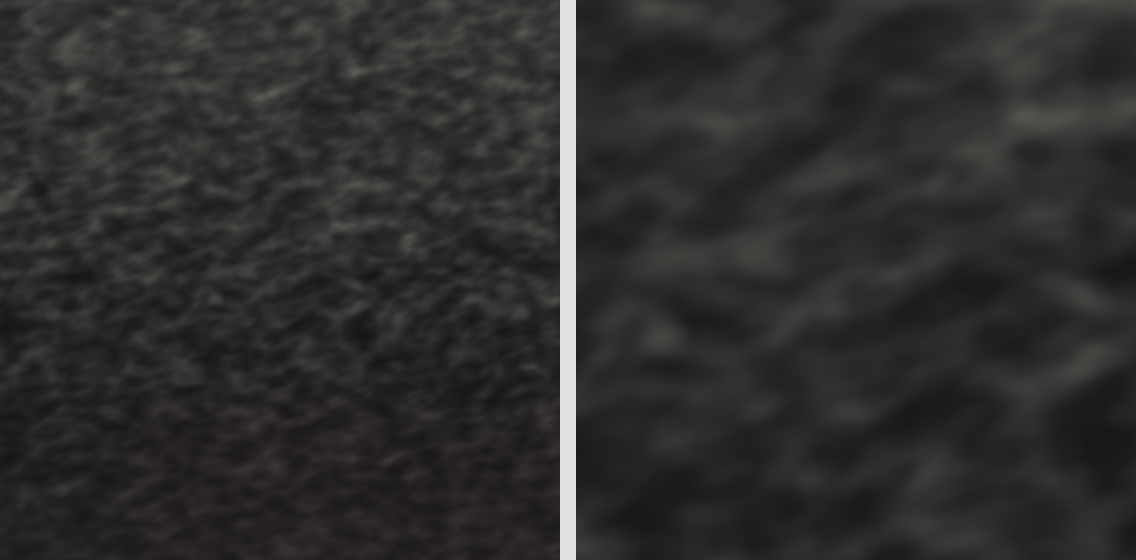
Left, the full canvas; right, a detail of the centre.
This texture is drawn by a Shadertoy shader. Its source:

```glsl
// Dark, softly blurred charcoal ground with slanted flecks, fading to warm shade below.

const vec3 NEUTRAL_TINT = vec3(1.010, 1.0, 0.965);
const vec3 WARM_TINT = vec3(1.075, 0.985, 0.975);
const float SHADE_LEVEL = 0.136;
const float LIT_LEVEL = 0.216;
const float FLOOR_LEVEL = 0.095;

// Unit gradient direction for a lattice cell.
vec2 cellGradient(vec2 cell) {
    vec3 h = fract(cell.xyx * vec3(0.1031, 0.1030, 0.0973));
    h += dot(h, h.yzx + 33.33);
    float angle = 6.28319 * fract((h.x + h.y) * h.z);
    return vec2(cos(angle), sin(angle));
}

// Smooth gradient noise, roughly -0.7 to 0.7.
float gradientNoise(vec2 p) {
    vec2 cell = floor(p);
    vec2 f = p - cell;
    vec2 w = f * f * f * (f * (f * 6.0 - 15.0) + 10.0);
    float a = dot(cellGradient(cell), f);
    float b = dot(cellGradient(cell + vec2(1, 0)), f - vec2(1, 0));
    float c = dot(cellGradient(cell + vec2(0, 1)), f - vec2(0, 1));
    float d = dot(cellGradient(cell + vec2(1, 1)), f - vec2(1, 1));
    return mix(mix(a, b, w.x), mix(c, d, w.x), w.y);
}

// Coordinates measured along and across a slanted direction.
vec2 slant(vec2 p, float angle) {
    float c = cos(angle), s = sin(angle);
    return vec2(c * p.x + s * p.y, c * p.y - s * p.x);
}

// Flecks: overlapping layers of stretched noise at different slants.
float fleckNoise(vec2 p) {
    vec2 warp = vec2(gradientNoise(p * 7.0 + 3.7), gradientNoise(p * 7.0 + 41.3));
    p += 0.012 * warp;
    float sum = 0.60 * gradientNoise(slant(p, 0.15) * vec2(9.0, 13.0) + 5.2);
    sum += 1.00 * gradientNoise(slant(p, 0.24) * vec2(18.0, 33.0) + 17.4);
    sum += 0.80 * gradientNoise(slant(p, 0.10) * vec2(29.0, 48.0) + 71.8);
    sum += 0.32 * gradientNoise(slant(p, 0.38) * vec2(46.0, 86.0) + 29.1);
    return sum;
}

// Soft dark crease between two points.
float crease(vec2 p, vec2 a, vec2 b, float width) {
    vec2 ab = b - a;
    float t = clamp(dot(p - a, ab) / dot(ab, ab), 0.0, 1.0);
    float d = length(p - a - t * ab) / width;
    return exp(-d * d);
}

void mainImage(out vec4 fragColor, in vec2 fragCoord) {
    vec2 uv = fragCoord / iResolution.y;

    // Broad light, brightest at the top.
    float height = smoothstep(0.08, 1.02, uv.y);
    float patches = gradientNoise(uv * vec2(3.5, 4.5) + 12.6);
    float level = mix(SHADE_LEVEL, LIT_LEVEL, height) + 0.022 * patches;

    // Flecks lose contrast in the lower shade.
    float flecks = fleckNoise(uv);
    float contrast = mix(0.052, 0.100, smoothstep(0.05, 0.5, uv.y));
    level += contrast * (flecks + 0.30 * flecks * flecks - 0.05);

    // Sparse pale glints.
    float glint = gradientNoise(slant(uv, 0.2) * vec2(17.0, 29.0) + 93.5);
    level += 0.55 * contrast * smoothstep(0.34, 0.62, glint);

    // Faint creases running down the ground.
    vec2 bent = uv + 0.012 * gradientNoise(uv * 12.0 + 8.1);
    level -= 0.032 * crease(bent, vec2(0.0, 0.83), vec2(0.14, 0.50), 0.016);
    level -= 0.024 * crease(bent, vec2(0.50, 1.0), vec2(0.54, 0.84), 0.014);

    // Compress the deepest shadows.
    level = max(level, mix(FLOOR_LEVEL, level, 0.3));

    // Warm cast in the lower right.
    float edge = 0.31 + 0.08 * patches;
    float warmth = 1.0 - smoothstep(edge - 0.12, edge + 0.06, uv.y);
    warmth *= smoothstep(0.08, 0.30, uv.x + 0.06 * patches);
    vec3 color = level * mix(NEUTRAL_TINT, WARM_TINT, warmth);

    fragColor = vec4(color, 1.0);
}
```
